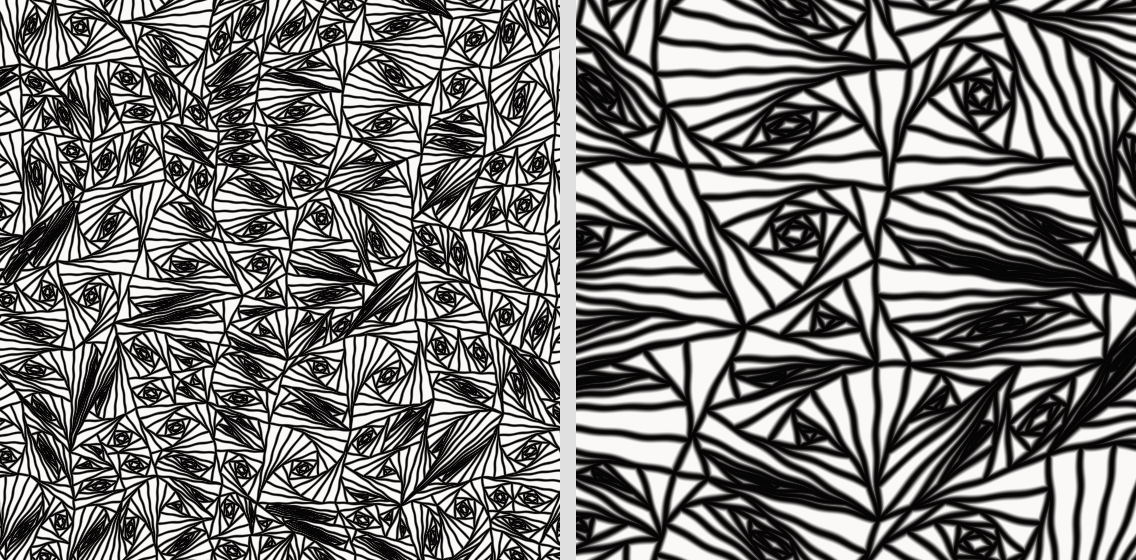
Left: the whole. Right: its middle third, enlarged.
Reproduce this pattern procedurally as a WebGL 2 fragment shader.

```glsl
#version 300 es
precision highp float;

uniform vec2 u_resolution;
out vec4 outColor;

const vec3 PAPER = vec3(0.985, 0.975, 0.972);
const vec3 INK = vec3(0.025, 0.02, 0.018);
const float GRID = 8.0;          // base cells across the canvas
const float HALF_WIDTH = 0.0021; // half the pen width
const float SOFTNESS = 0.0016;   // ink bleed at the pen edge
const float PEN_STEP = 0.021;    // advance of each stroke along a side
const float CORE_SIZE = 0.013;   // spirals end at this size
const int MAX_STROKES = 44;

// Corners run counterclockwise; a triangle has d equal to a.
struct Cell {
    vec2 a, b, c, d;
    bool triangle;
    float seed;
};

float hash(vec2 p) {
    vec3 q = fract(p.xyx * vec3(0.1031, 0.1030, 0.0973));
    q += dot(q, q.yzx + 33.33);
    return fract((q.x + q.y) * q.z);
}

float pick(float seed, float channel) {
    return hash(vec2(seed * 331.0 + channel * 7.3, channel * 17.1 + 3.0));
}

float side(vec2 from, vec2 to, vec2 p) {
    vec2 u = to - from, v = p - from;
    return u.x * v.y - u.y * v.x;
}

float segmentDistance(vec2 p, vec2 from, vec2 to) {
    vec2 u = to - from, v = p - from;
    return length(v - u * clamp(dot(v, u) / max(dot(u, u), 1e-9), 0.0, 1.0));
}

bool crosses(vec2 p, vec2 a, vec2 b) {
    return (a.y > p.y) != (b.y > p.y)
        && p.x < mix(a.x, b.x, (p.y - a.y) / (b.y - a.y));
}

bool contains(Cell q, vec2 p) {
    bool even = crosses(p, q.a, q.b) == crosses(p, q.b, q.c);
    return even != (crosses(p, q.c, q.d) == crosses(p, q.d, q.a));
}

// Grid corner, displaced by hashed jitter and a slow wave
vec2 corner(vec2 g) {
    vec2 jitter = vec2(hash(g + 11.0), hash(g + 57.0)) - 0.5;
    vec2 wave = sin(g.yx * vec2(1.3, 1.7) + g * 0.6 + vec2(0.4, 2.1));
    return (g + 0.62 * jitter + 0.2 * wave) / GRID;
}

Cell findCell(vec2 p) {
    vec2 home = floor(p * GRID);
    Cell found;
    for (int k = 0; k < 9; k++) {
        vec2 g = home + vec2(k % 3, k / 3) - 1.0;
        Cell q = Cell(corner(g), corner(g + vec2(1, 0)), corner(g + 1.0),
                      corner(g + vec2(0, 1)), false, hash(g + 91.0));
        if (k == 0 || contains(q, p)) found = q;
    }
    return found;
}

// Cut a quad across its longer direction and keep the part holding p
Cell halve(Cell q, vec2 p) {
    float bias = mix(0.65, 1.5, pick(q.seed, 1.0));
    if (length(q.b - q.a) < bias * length(q.c - q.b))
        q = Cell(q.b, q.c, q.d, q.a, false, q.seed);
    vec2 m = mix(q.a, q.b, mix(0.33, 0.67, pick(q.seed, 2.0)));
    vec2 n = mix(q.d, q.c, mix(0.33, 0.67, pick(q.seed, 3.0)));
    if (side(m, n, p) > 0.0)
        return Cell(q.a, m, n, q.d, false, pick(q.seed, 4.0));
    return Cell(m, q.b, q.c, n, false, pick(q.seed, 5.0));
}

// Cut a quad along its diagonal and keep the triangle holding p
Cell cutDiagonal(Cell q, vec2 p) {
    if (side(q.a, q.c, p) > 0.0)
        return Cell(q.a, q.c, q.d, q.a, true, pick(q.seed, 6.0));
    return Cell(q.a, q.b, q.c, q.a, true, pick(q.seed, 7.0));
}

Cell mirrorTurn(Cell q) {
    if (q.triangle) return Cell(q.a, q.c, q.b, q.a, true, q.seed);
    return Cell(q.a, q.d, q.c, q.b, false, q.seed);
}

// Distance to the cell outline and the strokes spiralling inward from it
float whirlDistance(Cell q, vec2 p) {
    float dist = min(min(segmentDistance(p, q.a, q.b), segmentDistance(p, q.b, q.c)),
                     min(segmentDistance(p, q.c, q.d), segmentDistance(p, q.d, q.a)));
    for (int k = 0; k < MAX_STROKES; k++) {
        if (max(length(q.a - q.c), length(q.a - q.b)) < CORE_SIZE) break;
        float t = clamp(PEN_STEP / max(length(q.c - q.b), 1e-4), 0.15, 0.38);
        vec2 next = mix(q.b, q.c, t);
        dist = min(dist, segmentDistance(p, q.a, next));
        q = Cell(next, q.c, q.triangle ? q.a : q.d, q.triangle ? next : q.a,
                 q.triangle, q.seed);
    }
    return dist;
}

vec2 handWobble(vec2 p) {
    return 0.0005 * (sin(p.yx * 95.0 + p * 40.0) + sin(p.yx * 210.0 - p * 70.0 + 1.7));
}

void main() {
    float canvas = min(u_resolution.x, u_resolution.y);
    vec2 p = gl_FragCoord.xy / canvas;
    p += handWobble(p);

    Cell cell = findCell(p);
    if (pick(cell.seed, 8.0) < 0.7) cell = halve(cell, p);
    if (pick(cell.seed, 9.0) < 0.3) cell = halve(cell, p);
    if (pick(cell.seed, 10.0) < 0.25) cell = cutDiagonal(cell, p);
    if (pick(cell.seed, 11.0) < 0.5) cell = mirrorTurn(cell);

    float edge = max(SOFTNESS, 0.7 / canvas);
    float paper = smoothstep(HALF_WIDTH - edge, HALF_WIDTH + edge, whirlDistance(cell, p));
    outColor = vec4(mix(INK, PAPER, paper), 1.0);
}
```
